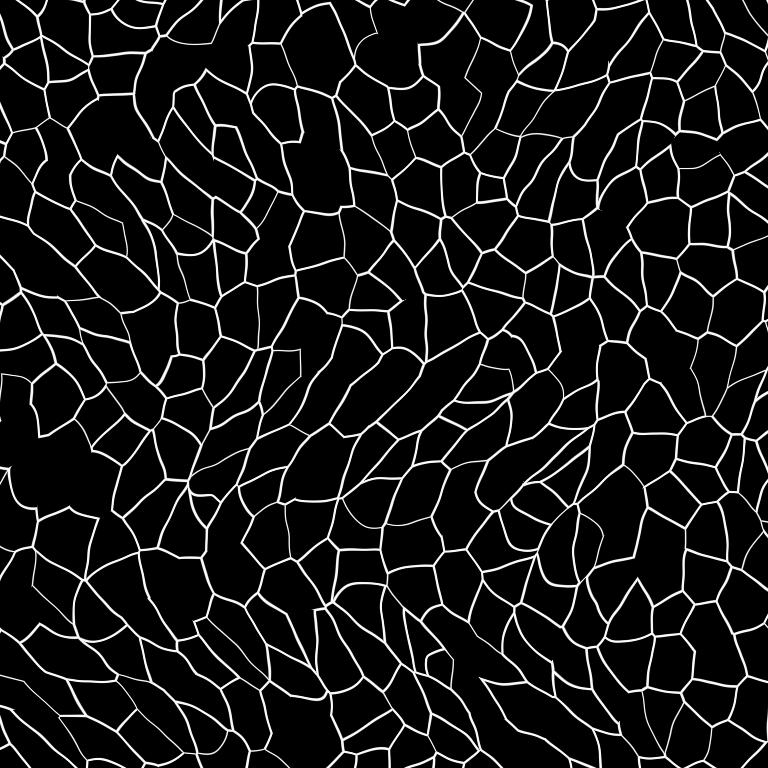
A three.js fragment shader for this pattern:

```glsl
// Draws a net of thin white borders around irregular black grains.
// Seeds with their own stretched metric give curved cells; seeds along the
// zero lines of a gradient noise merge into dark channels between clusters.
varying vec2 vUv;

const float GRID = 18.0;            // grains across the canvas
const float CORE_HALF = 0.0007;     // half width of the full white core
const float EDGE_HALF = 0.0024;     // half width where a line fades out
const float CHANNEL_LEVEL = 0.09;   // noise level that bounds a channel
const vec3 BACKGROUND = vec3(0.0);
const vec3 LINE_COLOR = vec3(0.98);

struct Grain {
  vec2 group;   // equal groups share no border
  float dist;   // distance in the metric of the grain
  vec2 slope;   // gradient of that distance
};

vec2 hash2(vec2 p) {
  vec3 q = fract(p.xyx * vec3(0.1031, 0.1030, 0.0973));
  q += dot(q, q.yzx + 33.33);
  return fract((q.xx + q.yz) * q.zy);
}

vec2 gradientAt(vec2 cell) {
  float angle = 6.2832 * hash2(cell + 57.0).x;
  return vec2(cos(angle), sin(angle));
}

float gradientNoise(vec2 p) {
  vec2 i = floor(p);
  vec2 f = p - i;
  vec2 u = f * f * f * (f * (f * 6.0 - 15.0) + 10.0);
  vec2 e = vec2(1.0, 0.0);
  float low = mix(dot(gradientAt(i), f),
                  dot(gradientAt(i + e.xy), f - e.xy), u.x);
  float high = mix(dot(gradientAt(i + e.yx), f - e.yx),
                   dot(gradientAt(i + e.xx), f - e.xx), u.x);
  return mix(low, high, u.y);
}

// Seed of one grid cell, with its metric and the group it belongs to
Grain grainAt(vec2 cell, vec2 p) {
  vec2 seed = cell + 0.5 + 0.85 * (hash2(cell) - 0.5);
  vec2 place = seed / GRID;

  // Lean and stretch follow one slow noise
  float lean = gradientNoise(place * 3.2 + 11.0);
  float angle = 1.57 + 2.0 * lean;
  float elongation = smoothstep(0.05, 0.3, abs(lean));
  float stretch = 1.0 + 0.55 * elongation;
  vec2 along = vec2(cos(angle), sin(angle));
  vec2 across = vec2(-along.y, along.x);

  vec2 offset = p - seed;
  float a = dot(offset, along) / stretch;
  float b = dot(offset, across) * stretch;
  float radius = max(length(vec2(a, b)), 0.0001);
  vec2 slope = (along * a / stretch + across * b * stretch) / radius;

  // Some grains join the next one along their long axis
  vec2 chance = hash2(cell + 131.0);
  float joins = step(chance.x, 0.07 + 0.4 * elongation);
  vec2 group = cell + joins * floor(along * 1.2 + 0.5);

  // Channel grains fuse and yield a little to the round clusters
  vec2 sheared = vec2(place.x * 4.2 + place.y * 1.8, place.y * 3.2);
  float ridge = abs(gradientNoise(sheared + 23.0));
  if (ridge < CHANNEL_LEVEL) {
    group = floor(place * 2.5) + 1000.0;
    radius += 0.1;
  }
  return Grain(group, radius, slope);
}

// Distance to the nearest border between two groups, in canvas units
float borderDistance(vec2 p) {
  vec2 base = floor(p);
  Grain nearest = Grain(vec2(0.0), 1000.0, vec2(0.0));
  for (int y = -2; y <= 2; y++) {
    for (int x = -2; x <= 2; x++) {
      Grain g = grainAt(base + vec2(float(x), float(y)), p);
      if (g.dist < nearest.dist) nearest = g;
    }
  }
  float border = 1.0;
  for (int y = -2; y <= 2; y++) {
    for (int x = -2; x <= 2; x++) {
      Grain g = grainAt(base + vec2(float(x), float(y)), p);
      vec2 change = abs(g.group - nearest.group);
      if (change.x + change.y > 0.5) {
        float steepness = max(length(g.slope - nearest.slope), 0.05);
        float gap = (g.dist - nearest.dist) / steepness / GRID;
        // A few borders are finer than the rest
        float fine = step(hash2(g.group + nearest.group).x, 0.15);
        border = min(border, gap + 0.0007 * fine);
      }
    }
  }
  return border;
}

void main() {
  vec2 p = vUv * GRID + 40.0;
  vec2 wobble = vec2(gradientNoise(p * 1.5), gradientNoise(p * 1.5 + 71.0));
  float border = borderDistance(p + 0.08 * wobble);
  float line = 1.0 - smoothstep(CORE_HALF, EDGE_HALF, border);
  gl_FragColor = vec4(mix(BACKGROUND, LINE_COLOR, line), 1.0);
}
```
